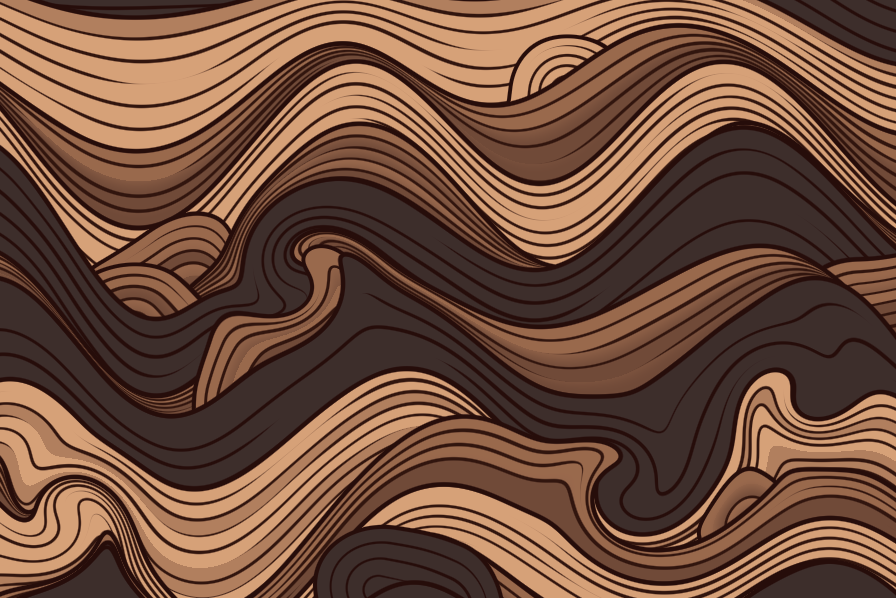
Write a WebGL 1 fragment shader that draws this pattern.

```glsl
precision highp float;
// Flowing wood-like waves: stacked wavy bands, lower ones in front, each filled
// with contour lines that squeeze together where the band narrows. Rounded
// capsules with concentric rings peek out between bands; local twists add curls.
uniform vec2 u_resolution;

#define LAYERS 16
#define LAYER_STEP 0.1
#define WAVE_HEIGHT 0.105
#define WAVE_LENGTH 0.68
#define LINE_GAP 0.0215
#define LINE_HALF_WIDTH 0.0025
#define SEAM_HALF_WIDTH 0.0038
#define CURLS 4
#define CURL_TURN 2.3
#define CURL_SIZE 0.085
#define FIELD_WIDTH 1.5

const vec3 TAN = vec3(0.84, 0.63, 0.47);
const vec3 BROWN = vec3(0.60, 0.41, 0.30);
const vec3 CHESTNUT = vec3(0.44, 0.29, 0.22);
const vec3 DARK = vec3(0.24, 0.18, 0.17);
const vec3 UMBER = vec3(0.27, 0.14, 0.08);
const vec3 INK = vec3(0.15, 0.05, 0.04);

float hash(vec2 c) { return fract(sin(dot(c, vec2(127.1, 311.7))) * 43758.5); }

// Gradient noise, about -0.7 to 0.7
float corner(vec2 cell, vec2 p) {
  float a = 6.2832 * hash(cell);
  return dot(vec2(cos(a), sin(a)), p - cell);
}
float noise(vec2 p) {
  vec2 c = floor(p), f = p - c, e = vec2(1.0, 0.0);
  f = f * f * f * (f * (f * 6.0 - 15.0) + 10.0);
  return mix(mix(corner(c, p), corner(c + e.xy, p), f.x),
             mix(corner(c + e.yx, p), corner(c + e.xx, p), f.x), f.y);
}

// Tone number 0..7: below 2 is dark, above 5 is tan, brown between
float layerTone(float layer) { return mod(layer * 3.0 + 0.5, 7.0); }
float lineGap(float tone) {
  return LINE_GAP * (tone < 2.0 ? 1.35 : tone > 5.0 ? 0.85 : 1.0);
}

// Upper edge of a band, and the same with its slope
float edgeHeight(float layer, float x) {
  float base = (layer - 1.2) * LAYER_STEP;
  float phase = 6.2832 * (x - 0.75 + 0.25 * base) / WAVE_LENGTH
              + 1.3 * noise(vec2(x * 1.2, layer * 0.33 + 0.4));
  float amp = WAVE_HEIGHT * (1.0 - 0.65 * smoothstep(0.75, 1.05, base))
            * (1.0 + 0.8 * noise(vec2(x * 1.3 + 7.0, layer * 0.29)));
  float swell = layerTone(layer) < 2.0 ? 0.04 : 0.0;
  return base + swell + amp * cos(phase) + 0.17 * noise(vec2(x * 1.6 + 3.0, layer * 0.63 + 0.3));
}
vec2 edge(float layer, float x) {
  float h = edgeHeight(layer, x);
  return vec2(h, (edgeHeight(layer, x + 0.002) - h) / 0.002);
}

// Twist the plane around scattered centres
vec2 curl(vec2 p) {
  for (int k = 0; k < CURLS; k++) {
    float n = float(k);
    vec2 r = vec2(hash(vec2(n, 2.0)), hash(vec2(n, 9.0)));
    vec2 c = vec2((n + 0.2 + 0.6 * r.x) * FIELD_WIDTH / float(CURLS), 0.1 + 0.8 * r.y);
    vec2 d = p - c;
    float a = CURL_TURN * (r.x > 0.5 ? 1.0 : -1.0) * exp(-dot(d, d) / (CURL_SIZE * CURL_SIZE));
    p = c + vec2(cos(a) * d.x - sin(a) * d.y, sin(a) * d.x + cos(a) * d.y);
  }
  return p;
}

void main() {
  float px = 1.0 / u_resolution.y;
  vec2 p = gl_FragCoord.xy * px, e = vec2(0.001, 0.0);
  vec2 q = curl(p);
  mat2 warp = mat2((curl(p + e.xy) - q) / e.x, (curl(p + e.yx) - q) / e.x);

  float seam = 1.0, lines = 0.5, t = 0.5, tone = 6.0, id = 0.0;
  vec2 slope = vec2(0.0, 1.0 / LINE_GAP), low = edge(-1.0, q.x);
  for (int i = 0; i < LAYERS; i++) {
    float layer = float(i);
    id = layer;

    // Band: lines blend from its lower edge to its upper edge
    vec2 top = edge(layer, q.x);
    float d = (q.y - top.x) / length(vec2(-top.y, 1.0) * warp);
    seam = min(seam, abs(d));
    if (d < 0.0) {
      tone = layerTone(layer);
      vec2 guide = mix(low, top - vec2(0.12, 0.0), 0.6 * step(0.5, hash(vec2(layer, 4.0))));
      float depth = max(top.x - guide.x, 0.004);
      float count = floor(0.11 / lineGap(tone) + 0.5);
      t = (q.y - guide.x) / depth;
      lines = t * count + 0.25 * noise(q * vec2(4.0, 7.0));
      slope = vec2(-mix(guide.y, top.y, t), 1.0) * count / depth;
      break;
    }

    // Capsule with rings, rising from behind this band
    float size = 0.07 + 0.1 * hash(vec2(layer, 11.0));
    float x = FIELD_WIDTH * hash(vec2(layer, 17.0)), a = 6.2832 * hash(vec2(layer, 23.0));
    vec2 v = q - vec2(x, edgeHeight(layer, x) - 0.35 * size);
    vec2 axis = 0.12 * vec2(cos(a), 0.6 * sin(a));
    v -= axis * clamp(dot(v, axis) / dot(axis, axis), 0.0, 1.0);
    float r = max(length(v), 0.0001);
    float bulge = size + 0.03 * noise(q * 5.0);
    d = (r - bulge) / length(v / r * warp);
    if (hash(vec2(layer, 31.0)) < 0.75) {
      seam = min(seam, abs(d));
      if (d < 0.0) {
        tone = 7.0 * hash(vec2(layer, 37.0));
        t = r / bulge;
        lines = (bulge - r) / lineGap(tone);
        slope = v / r / lineGap(tone);
        break;
      }
    }
    low = top;
  }

  // Strip colours
  float shade = hash(vec2(floor(lines), id + 0.5));
  vec3 color = mix(CHESTNUT, BROWN, smoothstep(0.25, 0.7, t + 0.6 * (shade - 0.5)));
  if (tone < 2.0) color = DARK;
  if (tone > 5.0) color = mix(TAN, BROWN, 0.6 * step(0.85, shade));

  // Contour lines: width swells and every other line tapers off in places
  float rate = length(slope * warp), index = floor(lines + 0.5);
  float width = LINE_HALF_WIDTH * (1.0 + 0.6 * noise(vec2(q.x * 3.0, index * 2.3 + id)));
  float taper = smoothstep(-0.2, 0.05, noise(vec2(q.x * 2.5, index * 3.37 + id * 1.7)));
  width = min(width * mix(1.0, taper, mod(index, 2.0)), 0.3 / rate);
  float line = clamp(0.5 + (width - abs(lines - index) / rate) / (1.3 * px), 0.0, 1.0);
  line *= min(1.0, 2.0 * width / px);
  color = mix(color, mix(INK, UMBER, tone < 2.0 ? 0.0 : 0.35), line);

  // Heavier outlines between shapes
  float outline = clamp(0.5 + (SEAM_HALF_WIDTH - seam) / (1.3 * px), 0.0, 1.0);
  gl_FragColor = vec4(mix(color, INK, outline), 1.0);
}
```
